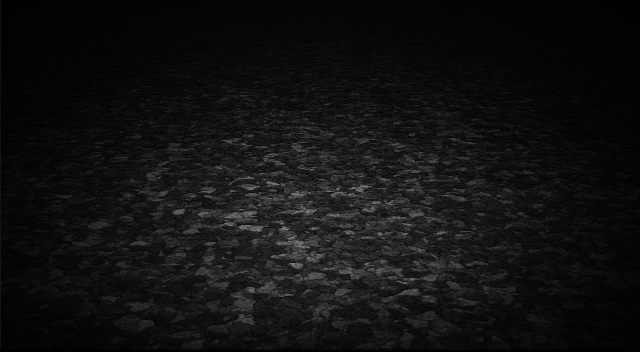
Give the GLSL for this texture, as a WebGL 2 fragment shader.

```glsl
#version 300 es
precision highp float;

uniform vec2 u_resolution;
out vec4 outColor;

const float HORIZON = 1.25;                  // in canvas heights
const float DEPTH_STRETCH = 2.6;
const float FLAKE_DENSITY = 23.0;
const float CHIP_DENSITY = 45.0;
const float WARP_AMOUNT = 0.6;
const vec2 GLOW_CENTER = vec2(0.495, 0.36);  // in canvas fractions
const float GLOW_WIDTH = 0.235;
const float GLOW_ABOVE = 0.265;
const float GLOW_BELOW = 0.23;
const float GLOW_STRENGTH = 0.30;
const float DARK_TONE = 0.40;
const float BRIGHT_TONE = 1.75;
const float RIM_TONE = 0.5;
const float GRAIN_AMOUNT = 0.55;
const float MOTTLE_AMOUNT = 0.35;
const vec3 AMBIENT = vec3(0.004);
const float BORDER_WIDTH = 0.0025;
const float BORDER_LEVEL = 0.07;

vec2 hash2(vec2 p) {
    vec3 q = fract(p.xyx * vec3(0.1031, 0.1030, 0.0973));
    q += dot(q, q.yzx + 33.33);
    return fract((q.xx + q.yz) * q.zy);
}

float gradientNoise(vec2 p) {
    vec2 cell = floor(p), f = fract(p);
    vec2 w = f * f * f * (f * (f * 6.0 - 15.0) + 10.0);
    float corner[4];
    for (int i = 0; i < 4; i++) {
        vec2 o = vec2(i & 1, i >> 1);
        float angle = 6.28318 * hash2(cell + o).x;
        corner[i] = dot(vec2(cos(angle), sin(angle)), f - o);
    }
    return mix(mix(corner[0], corner[1], w.x), mix(corner[2], corner[3], w.x), w.y);
}

// Returns the gap to the nearest border, the vertical offset and the cell hash.
vec4 flakeCell(vec2 p) {
    vec2 cell = floor(p), f = fract(p);
    float nearest = 9.0, second = 9.0;
    vec2 offset = vec2(0.0), id = vec2(0.0);
    for (int y = -1; y <= 1; y++) {
        for (int x = -1; x <= 1; x++) {
            vec2 o = vec2(x, y);
            vec2 seed = hash2(cell + o);
            vec2 r = o + 0.05 + 0.9 * seed - f;
            float d = length(r);
            if (d < nearest) {
                second = nearest;
                nearest = d;
                offset = r;
                id = hash2(cell + o + 71.7);
            } else {
                second = min(second, d);
            }
        }
    }
    return vec4(second - nearest, offset.y, id);
}

// Tone of one layer of flakes, with dark seams and lit upper rims.
float flakeTone(vec2 p, float blur) {
    vec4 flake = flakeCell(p);
    float tone = mix(DARK_TONE, BRIGHT_TONE, pow(flake.z, 3.0));
    float seam = smoothstep(0.0, 0.1 + blur, flake.x);
    float rim = (1.0 - smoothstep(0.04, 0.2 + blur, flake.x)) * smoothstep(0.0, 0.4, -flake.y);
    tone *= mix(0.5, 1.0, seam);
    tone += RIM_TONE * rim * flake.w;
    return mix(tone, 0.68, smoothstep(0.6, 2.2, blur));
}

void main() {
    vec2 uv = gl_FragCoord.xy / u_resolution;
    float aspect = u_resolution.x / u_resolution.y;

    // Floor in perspective
    float depth = HORIZON - uv.y;
    vec2 ground = vec2((uv.x - 0.5) * aspect, DEPTH_STRETCH) / depth;
    float pixelSpan = DEPTH_STRETCH / (depth * depth * u_resolution.y);

    // Irregular flakes and smaller chips
    vec2 p = ground * FLAKE_DENSITY + 140.0;
    vec2 warp = vec2(gradientNoise(p * 0.8), gradientNoise(p * 0.8 + 37.2));
    warp += 0.25 * vec2(gradientNoise(p * 2.1 + 11.0), gradientNoise(p * 2.1 + 53.0));
    p += WARP_AMOUNT * warp;
    vec2 chips = p * (CHIP_DENSITY / FLAKE_DENSITY) + 19.3;
    float large = flakeTone(p, pixelSpan * FLAKE_DENSITY);
    float small = flakeTone(chips, pixelSpan * CHIP_DENSITY);
    float cover = smoothstep(-0.1, 0.15, gradientNoise(p * 0.7 + 80.0));
    float tone = mix(large, small, 0.12 + 0.6 * cover);

    // Fine grain and broad mottling
    float grain = gradientNoise(ground * vec2(110.0, 75.0) + 300.0);
    float mottle = gradientNoise(ground * vec2(4.0, 5.0) + 90.0);
    tone *= 1.0 + GRAIN_AMOUNT * grain + MOTTLE_AMOUNT * mottle;

    // Soft pool of light
    vec2 glowOffset = uv - GLOW_CENTER;
    float glowHeight = glowOffset.y > 0.0 ? GLOW_ABOVE : GLOW_BELOW;
    vec2 glowPos = glowOffset / vec2(GLOW_WIDTH, glowHeight);
    float light = GLOW_STRENGTH * exp(-0.5 * dot(glowPos, glowPos));
    vec3 color = AMBIENT + light * max(tone, 0.0);

    // Faint left border and dark lower edge
    float border = 1.0 - smoothstep(0.0, BORDER_WIDTH, uv.x);
    color += BORDER_LEVEL * border;
    color *= smoothstep(0.0, 0.014, uv.y);
    outColor = vec4(clamp(color, 0.0, 1.0), 1.0);
}
```
